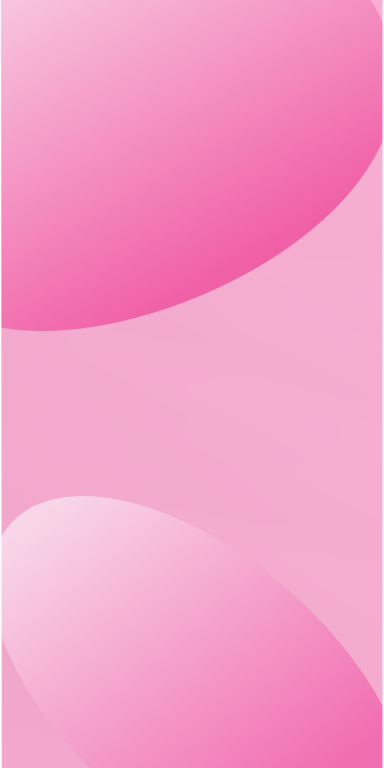
A Shadertoy shader for this background:

```glsl
#define BACK_LEFT   vec3(0.943, 0.650, 0.793)
#define BACK_RIGHT  vec3(0.962, 0.685, 0.820)
#define UPPER_PALE  vec3(0.970, 0.775, 0.870)
#define UPPER_DEEP  vec3(0.942, 0.375, 0.650)
#define LOWER_PALE  vec3(0.972, 0.840, 0.905)
#define LOWER_DEEP  vec3(0.945, 0.430, 0.690)
#define MARGIN      vec3(1.0, 0.975, 0.99)
#define MARGIN_SIZE 0.004
#define BAND_AMOUNT 0.004

// Signed distance estimate, positive inside a leaning egg.
// q: offset from the apex, with y as depth into the egg.
// lean, bend: slope and curve of its midline.
float egg(vec2 q, float lean, float bend, float height, float girth) {
    float side = q.x - q.y * (lean + bend * q.y);
    float girth2 = girth * girth;
    float field = girth2 * q.y * (height - q.y) - side * side;
    vec2 slope = vec2(-2.0 * side,
        girth2 * (height - 2.0 * q.y) + 2.0 * side * (lean + 2.0 * bend * q.y));
    return field / max(length(slope), 1e-4);
}

float coverage(float dist, float pixel) {
    return smoothstep(-0.75 * pixel, 0.75 * pixel, dist);
}

vec3 ramp(vec3 pale, vec3 deep, vec2 offset, vec2 axis) {
    return mix(pale, deep, clamp(dot(offset, axis), 0.0, 1.0));
}

// Faint slanted bands from layered sines
float bands(vec2 p) {
    float across = p.y + 0.38 * p.x;
    float sum = 0.0;
    float weight = 0.5;
    float frequency = 17.0;
    for (int i = 0; i < 3; i++) {
        sum += weight * sin(frequency * across + 0.7 * sin(3.0 * p.x + float(i)));
        weight *= 0.5;
        frequency *= 1.9;
    }
    return sum;
}

void mainImage(out vec4 fragColor, in vec2 fragCoord) {
    // Canvas is 1 wide and 2 high
    vec2 p = fragCoord / iResolution.xy * vec2(1.0, 2.0);
    float pixel = max(1.0 / iResolution.x, 2.0 / iResolution.y);

    // Backdrop
    float backBlend = clamp(0.1 + 0.45 * p.x + 0.25 * p.y, 0.0, 1.0);
    vec3 color = mix(BACK_LEFT, BACK_RIGHT, backBlend) + BAND_AMOUNT * bands(p);

    // Upper egg, apex pointing down
    float upper = egg(p - vec2(0.109, 1.138), 0.72, -0.48, 1.198, 1.1);
    vec3 upperColor = ramp(UPPER_PALE, UPPER_DEEP, p - vec2(0.0, 2.0), vec2(0.549, -0.944));
    color = mix(color, upperColor, coverage(upper, pixel));

    // Lower egg, apex pointing up
    float lower = egg(vec2(p.x - 0.216, 0.708 - p.y), 0.607, 0.0, 1.005, 0.896);
    vec3 lowerColor = ramp(LOWER_PALE, LOWER_DEEP, p - vec2(0.052, 0.62), vec2(0.62, -0.78));
    color = mix(color, lowerColor, coverage(lower, pixel));

    // Pale side margins, the left one widening downward
    float leftEdge = MARGIN_SIZE * (1.2 - 0.25 * p.y);
    float inset = min(p.x - leftEdge, 1.0 - MARGIN_SIZE - p.x);
    color = mix(MARGIN, color, coverage(inset, pixel));

    fragColor = vec4(color, 1.0);
}
```
